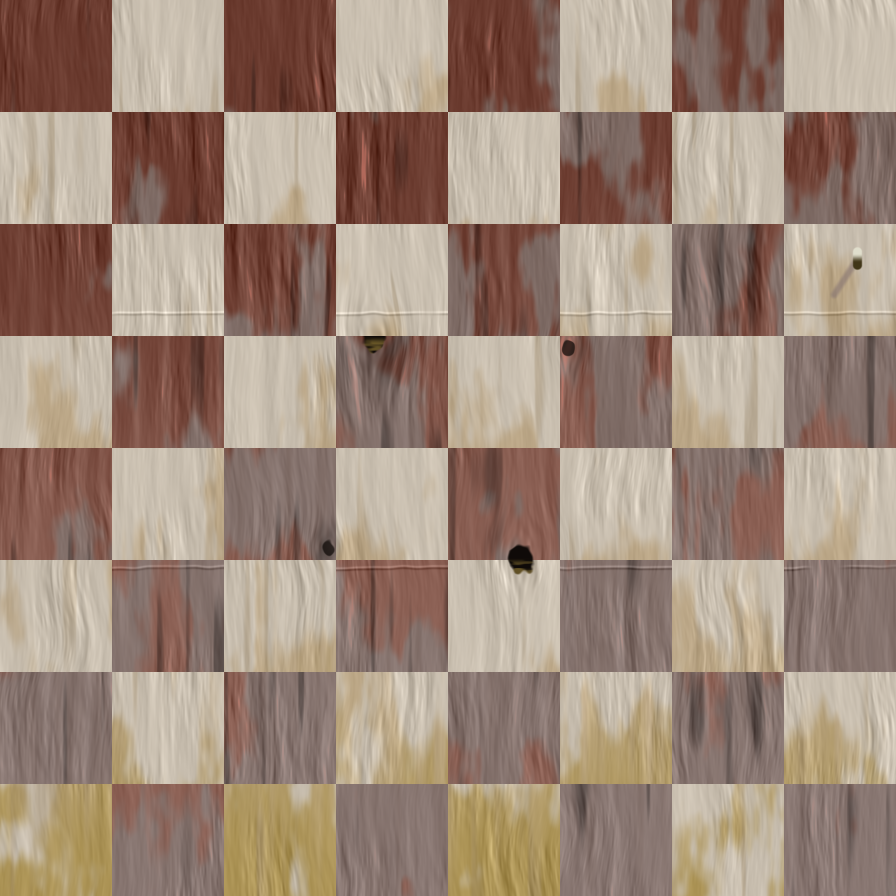
A WebGL 1 fragment shader for this texture:

```glsl
precision highp float;
// Weathered wooden checkerboard: 8 by 8 square tiles, stained red-brown and bleached pale.
// Each tile gets its own stretch of embossed vertical grain; stain fades and ochre grows
// toward the bottom, and a few knots bend the grain near the centre.

#define TILES 8.0
#define GRAIN vec2(62.0, 9.0)       // grain frequency across and along the fibres
#define RELIEF 0.75                 // strength of the embossing
#define LIGHT_STEP vec2(0.0016, 0.0022)
#define STAIN_FADE vec2(-0.25, 0.42) // change of red stain across and up
#define BIG_KNOT 0.0135
#define SMALL_KNOT 0.007
#define BIG_ARM vec2(0.0825, -0.124)
#define SMALL_ARM vec2(0.134, 0.112)

uniform vec2 u_resolution;

const vec3 PALE = vec3(0.79, 0.75, 0.69);
const vec3 TAN = vec3(0.72, 0.63, 0.49);
const vec3 OCHRE = vec3(0.64, 0.53, 0.24);
const vec3 ASH = vec3(0.54, 0.47, 0.45);
const vec3 UMBER = vec3(0.45, 0.37, 0.34);
const vec3 RUST = vec3(0.55, 0.37, 0.32);
const vec3 DEEP_RED = vec3(0.41, 0.21, 0.16);
const vec3 PINK = vec3(0.78, 0.43, 0.37);
const vec3 BLACK = vec3(0.06, 0.04, 0.03);

float hash(vec2 p) {
  return fract(sin(dot(p, vec2(127.1, 311.7))) * 43758.5453);
}

float noise(vec2 p) {
  vec2 i = floor(p), f = fract(p);
  f = f * f * (3.0 - 2.0 * f);
  return mix(mix(hash(i), hash(i + vec2(1.0, 0.0)), f.x),
             mix(hash(i + vec2(0.0, 1.0)), hash(i + 1.0), f.x), f.y);
}

float fbm(vec2 p) {
  float sum = 0.0, amp = 0.5;
  for (int i = 0; i < 4; i++) {
    sum += amp * noise(p);
    p = p * 2.03 + 7.3;
    amp *= 0.5;
  }
  return sum;
}

// Height of the wood surface, with slightly wavy fibres.
float woodHeight(vec2 g) {
  g.x += 0.014 * noise(g * vec2(9.0, 13.0));
  return fbm(g * GRAIN);
}

float segment(vec2 p, vec2 a, vec2 b) {
  vec2 ab = b - a;
  return length(p - a - ab * clamp(dot(p - a, ab) / dot(ab, ab), 0.0, 1.0));
}

vec3 board(vec2 p) {
  vec2 cell = floor(p * TILES), f = fract(p * TILES);
  float isDark = mod(cell.x + cell.y, 2.0);

  // Knots: opposite pairs around the centre, alternately large and small
  float hole = 0.0, halo = 0.0, holeFloor = 0.0, bend = 0.0;
  for (int k = 0; k < 4; k++) {
    float isSmall = mod(float(k), 2.0);
    float side = k < 2 ? 1.0 : -1.0;
    vec2 d = p - 0.5 - side * mix(BIG_ARM, SMALL_ARM, isSmall);
    float size = mix(BIG_KNOT, SMALL_KNOT, isSmall);
    float r = length(d * vec2(1.0, 0.75)) / size;
    float near = exp(-r * r * 0.14);
    float edge = r + 0.5 * (noise(p * 130.0) - 0.5);
    hole = max(hole, (1.0 - smoothstep(0.8, 1.05, edge)) * mix(1.0, 0.75, isSmall));
    holeFloor += near * smoothstep(-0.1, 0.6, -d.y / size) * (1.0 - isSmall);
    halo = max(halo, near);
    bend += d.x * near;
  }
  hole *= step(p.y, 5.0 / TILES);

  // Grain, shifted to a fresh piece of wood in every tile
  vec2 g = p + vec2(hash(cell + 3.1), hash(cell + 8.7)) * 9.0;
  g.x -= 0.7 * bend;
  float height = woodHeight(g);
  float rough = 0.5 + smoothstep(0.4, 0.75, noise(g * vec2(18.0, 10.0))) + 1.2 * halo;
  float relief = (height - woodHeight(g + LIGHT_STEP)) * rough;
  float streak = noise(g * vec2(150.0, 5.0));
  float fissure = smoothstep(0.76, 0.95, noise(g * vec2(95.0, 6.0) + 40.0));
  float patches = fbm(g * vec2(17.0, 7.0) + 20.0) + 0.1 * (streak - 0.5);

  // Dark tiles: red stain worn back to grey
  float stain = smoothstep(0.41, 0.54, patches + dot(p - 0.5, STAIN_FADE) + 0.1 * halo);
  vec3 grey = mix(UMBER, ASH, clamp(0.75 - 0.6 * p.y + 0.5 * streak, 0.0, 1.0));
  vec3 red = mix(RUST, DEEP_RED, smoothstep(0.45, 0.95, p.y - 0.15 * p.x + 0.3 * streak));
  vec3 dark = mix(grey, red, stain * 0.9) * (1.0 - 0.3 * fissure);
  dark += relief * RELIEF;
  dark = mix(dark, PINK, 0.6 * smoothstep(0.08, 0.2, relief) * (0.4 + 0.6 * stain));
  dark *= 1.0 - 0.5 * halo * smoothstep(0.45, 0.65, height);

  // Pale tiles: tan patches, turning ochre low on the board
  float growth = patches + 0.3 * (0.4 - p.y) + 0.1 * (p.x - 0.5) + 0.14 * (0.4 - f.y);
  vec3 dirt = mix(OCHRE, TAN, smoothstep(0.05, 0.36, p.y + 0.12 * streak));
  vec3 pale = mix(PALE * (0.97 + 0.06 * streak), dirt, 0.8 * smoothstep(0.48, 0.65, growth));
  pale = mix(pale, TAN * 0.86, 0.4 * fissure) + relief * RELIEF;
  vec3 col = mix(pale, dark, isDark);

  // Faint level scratches on alternate columns
  for (int k = 0; k < 2; k++) {
    float dy = p.y - 0.648 + 0.284 * float(k) - 0.012 * (f.x - 0.5) / TILES - 0.002 * noise(p * 60.0);
    float line = exp(-dy * dy * 700000.0) - exp(-pow(dy - 0.0025, 2.0) * 700000.0);
    col -= 0.12 * line * mod(cell.x, 2.0) * smoothstep(0.1, 0.4, noise(p * 25.0));
  }

  // Knot holes, then one peg with its slanted shadow
  vec3 inside = mix(BLACK, OCHRE * 0.65, holeFloor * smoothstep(0.3, 0.7, noise(p * vec2(90.0, 400.0))));
  col = mix(col, inside, hole);
  vec2 peg = p - vec2(0.957, 0.711);
  float shadow = 1.0 - smoothstep(0.001, 0.006, segment(peg, vec2(0.0), vec2(-0.026, -0.04)));
  col = mix(col, ASH, 0.65 * shadow);
  float body = 1.0 - smoothstep(0.004, 0.006, segment(peg, vec2(0.0, -0.007), vec2(0.0, 0.008)));
  return mix(col, mix(OCHRE * 0.4, vec3(0.88, 0.87, 0.8), smoothstep(-0.004, 0.006, peg.y)), body);
}

void main() {
  // Four samples per pixel smooth the edges and fine grain
  vec3 col = vec3(0.0);
  for (int i = 0; i < 4; i++) {
    vec2 offset = vec2(mod(float(i), 2.0), floor(float(i) / 2.0)) * 0.5 - 0.25;
    col += board((gl_FragCoord.xy + offset) / u_resolution);
  }
  gl_FragColor = vec4(clamp(col * 0.25, 0.0, 1.0), 1.0);
}
```
